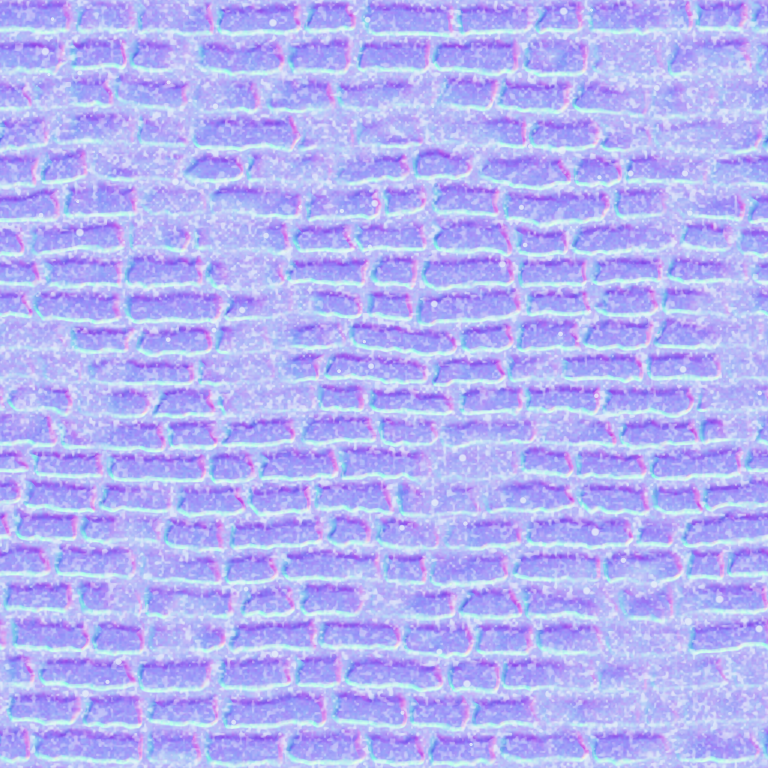
This texture map is drawn by a WebGL 2 fragment shader. Its source:

```glsl
#version 300 es
precision highp float;
// Normal map of an old, worn brick wall: 22 courses of about 10 uneven bricks.

uniform vec2 u_resolution;
out vec4 fragColor;

const float COURSES = 22.0;
const float BRICKS = 10.0;

float hash(vec2 p) {
    return fract(sin(dot(p, vec2(127.1, 311.7))) * 43758.5);
}

// Value noise with n cells across the canvas, wrapping at its borders
float noise(vec2 uv, float n) {
    vec2 p = uv * n, i = floor(p), f = fract(p);
    f = f * f * (3.0 - 2.0 * f);
    vec2 a = mod(i, n), b = mod(i + 1.0, n);
    return mix(mix(hash(a), hash(vec2(b.x, a.y)), f.x),
               mix(hash(vec2(a.x, b.y)), hash(b), f.x), f.y);
}

// Position of the joint to the left of a brick, in brick units
float joint(float col, float row) {
    return col + 0.5 * hash(vec2(mod(col, BRICKS), row + 40.0));
}

// Height of the wall: 0 in the mortar, about 1 on a sound brick
float wallHeight(vec2 uv) {
    // Crooked courses and ragged outlines
    vec2 p = uv;
    p.y += 0.014 * (noise(uv, 7.0) - 0.5) + 0.006 * (noise(uv + 0.37, 28.0) - 0.5);
    p.x += 0.012 * (noise(uv + 0.61, 32.0) - 0.5);
    p += 0.005 * (vec2(noise(uv, 90.0), noise(uv + 0.23, 90.0)) - 0.5);

    // Courses are a little thinner above the middle
    float course = p.y * COURSES - 0.34 * sin(6.28319 * p.y);
    float row = mod(floor(course), COURSES);

    // Brick between two jittered joints
    float x = p.x * BRICKS + BRICKS * hash(vec2(row, 5.0));
    float col = floor(x);
    if (x < joint(col, row)) col -= 1.0;
    float left = joint(col, row), right = joint(col + 1.0, row);
    vec2 id = vec2(mod(col, BRICKS), row);

    vec2 q = vec2(x - 0.5 * (left + right), 0.0) / BRICKS;
    q.y = (fract(course) - 0.5) / COURSES;
    vec2 halfSize = vec2(0.5 * (right - left) / BRICKS, 0.5 / COURSES) - 0.0035;
    halfSize -= 0.0025 * vec2(hash(id + 11.0), hash(id + 23.0));

    // Rounded box, with a softer bevel above than below
    float radius = 0.005 + 0.006 * hash(id + 31.0);
    vec2 e = abs(q) - halfSize + radius;
    float d = length(max(e, 0.0)) + min(max(e.x, e.y), 0.0) - radius;
    float bevel = mix(0.005, 0.011, smoothstep(-0.008, 0.008, q.y));
    float body = 1.0 - smoothstep(-bevel, 0.003, d);
    float dome = 1.0 - 0.3 * q.y * q.y / (halfSize.y * halfSize.y);

    // Worn patches where mortar smears over the bricks
    float wear = 0.6 * noise(uv + 0.15, 8.0) + 0.4 * noise(uv, 25.0);
    wear += 0.2 * (hash(id + 57.0) - 0.5);
    float sound = mix(0.3, 1.0, smoothstep(0.25, 0.48, wear));
    return body * dome * sound + 0.22 * noise(uv + 0.47, 64.0);
}

// Sparse pale chips, one possible in each cell
float chips(vec2 uv) {
    vec2 p = uv * 24.0, cell = floor(p);
    vec2 center = 0.25 + 0.5 * vec2(hash(cell + 3.0), hash(cell + 7.0));
    float size = 0.06 + 0.1 * hash(cell + 13.0);
    float present = step(0.9, hash(cell + 19.0));
    return present * (1.0 - smoothstep(size * 0.5, size, length(fract(p) - center)));
}

void main() {
    vec2 uv = gl_FragCoord.xy / u_resolution;

    // Slope of the surface by finite differences
    float eps = 0.0016;
    float h = wallHeight(uv);
    vec2 slope = vec2(wallHeight(uv + vec2(eps, 0.0)) - h,
                      wallHeight(uv + vec2(0.0, eps)) - h) * 0.013 / eps;

    // Rough grain tilts the surface
    vec2 grain = vec2(noise(uv, 300.0), noise(uv + 0.31, 300.0)) - 0.5;
    slope = clamp(slope, -1.6, 1.6) + 0.7 * grain;

    // Flat colour, then tilt: purple above, cyan below, pink on the right
    float brick = smoothstep(0.15, 0.95, h);
    vec3 color = mix(vec3(0.72, 0.73, 0.97), vec3(0.62, 0.60, 0.97), brick);
    color += slope.y * vec3(0.05, 0.16, 0.005);
    color += slope.x * vec3(-0.12, 0.03, 0.0);
    color.b -= 0.015 * dot(slope, slope);

    // White speckle, denser on mortar, and chips
    float speckle = 0.6 * noise(uv + 0.53, 256.0) + 0.4 * noise(uv + 0.71, 150.0);
    float white = smoothstep(0.45, 0.85, speckle) * mix(0.7, 0.45, brick);
    white = max(white, 0.8 * chips(uv));
    color = mix(color, vec3(0.92, 0.95, 0.98), white);

    fragColor = vec4(clamp(color, 0.0, 1.0), 1.0);
}
```
